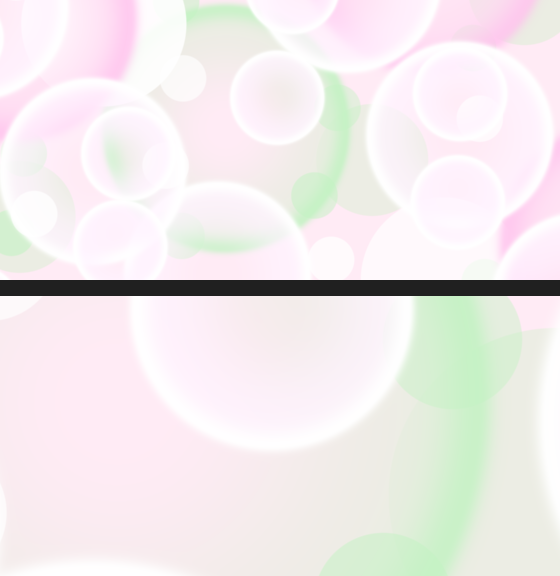
Top, the full canvas; bottom, a detail of the centre.
Write a Shadertoy shader that draws this background.

```glsl
// Draws pale pink bokeh: overlapping translucent discs and softly glowing bubbles.

const vec3 BLUSH = vec3(1.0, 0.92, 0.96);
const vec3 WHITE = vec3(1.0);
const vec3 LILAC = vec3(1.0, 0.955, 1.0);
const vec3 ROSE = vec3(1.0, 0.76, 0.93);
const vec3 PETAL = vec3(1.0, 0.86, 0.95);
const vec3 SAGE = vec3(0.905, 0.93, 0.875);
const vec3 MINT = vec3(0.76, 0.95, 0.76);

// Steps that spread successive centres evenly over the canvas
const vec2 EVEN_STRIDE = vec2(0.755, 0.57);
const vec2 SWEEP_STRIDE = vec2(0.165, 0.645);
const vec2 DIAGONAL_STRIDE = vec2(0.47, 0.42);

float hash(vec2 p) {
    return fract(sin(dot(p, vec2(127.1, 311.7))) * 43758.5453);
}

// Centre of item i; the area reaches one radius past each canvas edge
vec2 scatter(float i, vec2 start, vec2 stride, float radius, vec2 canvas) {
    vec2 cell = fract(start + i * stride);
    vec2 key = start + i;
    vec2 jitter = vec2(hash(key), hash(key + 17.0)) - 0.5;
    return cell * (canvas + 2.0 * radius) - radius + 0.05 * jitter;
}

// Flat translucent discs with crisp edges
vec3 discs(vec3 base, vec2 p, vec2 canvas, float edge, int count, vec2 start,
           vec2 stride, float radius, vec3 tint, float opacity) {
    for (int i = 0; i < count; i++) {
        float n = float(i);
        float d = length(p - scatter(n, start, stride, radius, canvas)) - radius;
        float strength = opacity * mix(0.7, 1.0, hash(start + n + 5.0));
        base = mix(base, tint, strength * (1.0 - smoothstep(-edge, edge, d)));
    }
    return base;
}

// Bubbles: clear centre, tinted body and a rim that glows inwards
vec3 bubbles(vec3 base, vec2 p, vec2 canvas, int count, vec2 start, vec2 stride,
             float radius, float glow, vec3 body, vec3 rim, float opacity) {
    for (int i = 0; i < count; i++) {
        float d = length(p - scatter(float(i), start, stride, radius, canvas)) - radius;
        float inside = 1.0 - smoothstep(-0.25 * glow, 0.25 * glow, d);
        float fill = inside * smoothstep(-0.9 * radius, -0.15 * radius, d);
        float falloff = d / (d < 0.0 ? glow : 0.4 * glow);
        base = mix(base, body, 0.75 * fill);
        base = mix(base, rim, opacity * exp(-falloff * falloff));
    }
    return base;
}

void mainImage(out vec4 fragColor, in vec2 fragCoord) {
    vec2 p = fragCoord / iResolution.y;
    vec2 canvas = iResolution.xy / iResolution.y;
    float edge = 1.0 / iResolution.y;
    vec3 color = BLUSH;

    // Green underlayer
    color = discs(color, p, canvas, edge, 3, vec2(0.117, 0.307), EVEN_STRIDE,
                  0.2, SAGE, 1.0);
    color = bubbles(color, p, canvas, 1, vec2(0.434, 0.515), EVEN_STRIDE,
                    0.43, 0.045, SAGE, MINT, 0.8);
    color = discs(color, p, canvas, edge, 8, vec2(0.055, 0.2), EVEN_STRIDE,
                  0.083, MINT, 0.6);

    // Large white discs and rose bubbles
    color = discs(color, p, canvas, edge, 2, vec2(0.26, 0.774), DIAGONAL_STRIDE,
                  0.295, WHITE, 0.9);
    color = bubbles(color, p, canvas, 3, vec2(0.168, 0.742), EVEN_STRIDE,
                    0.42, 0.07, PETAL, ROSE, 0.75);

    // White bubbles and small highlights
    color = bubbles(color, p, canvas, 6, vec2(0.421, 0.211), SWEEP_STRIDE,
                    0.325, 0.034, LILAC, WHITE, 0.95);
    color = discs(color, p, canvas, edge, 6, vec2(0.32, 0.42), EVEN_STRIDE,
                  0.083, WHITE, 0.8);
    color = bubbles(color, p, canvas, 8, vec2(0.5, 0.63), EVEN_STRIDE,
                    0.163, 0.02, LILAC, WHITE, 0.95);

    fragColor = vec4(color, 1.0);
}
```
